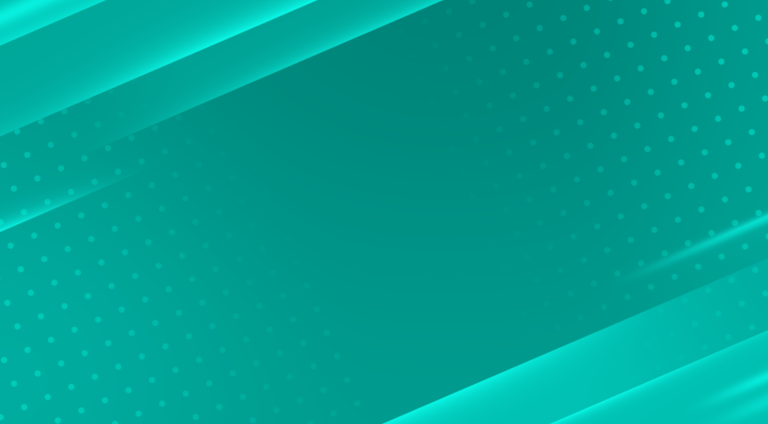
A Shadertoy shader for this background:

```glsl
// Teal backdrop: a soft shaded field with two fading dot grids, crossed by
// slanted glossy panels in opposite corners. Everything is laid out in a
// rotated frame: "along" runs with the slant, "across" is perpendicular.
#define SLANT 0.406
#define ASPECT 1.811
#define DOT_CELL 0.0604
#define DOT_RADIUS 0.0072
#define DEEP vec3(0.0, 0.515, 0.473)
#define TEAL vec3(0.0, 0.610, 0.560)
#define LIGHT vec3(0.0, 0.755, 0.700)
#define GLOW vec3(0.04, 0.98, 0.91)
#define DOT_COLOR vec3(0.0, 0.83, 0.75)

// Antialiased step: 0 outside an edge, 1 inside.
float inside(float s) {
    float pixel = 1.0 / iResolution.y;
    return smoothstep(-pixel, pixel, s);
}

// Gloss that starts sharply at an edge and decays inward.
float rim(float s, float width) {
    return inside(s) * exp(-max(s, 0.0) / width);
}

// Soft symmetric line.
float streak(float s, float width) {
    return exp(-s * s / (width * width));
}

// Square grid of dots passing through the given anchor.
float dots(vec2 q, vec2 anchor) {
    vec2 cell = fract((q - anchor) / DOT_CELL + 0.5) - 0.5;
    return inside(DOT_RADIUS - length(cell) * DOT_CELL);
}

// Lay an opaque panel with a glossy rim over the colour below.
vec3 panel(vec3 below, vec3 fill, float s, float opacity, float gloss, float width) {
    vec3 col = mix(below, fill, inside(s) * opacity);
    return mix(col, GLOW, rim(s, width) * gloss);
}

void mainImage(out vec4 fragColor, in vec2 fragCoord) {
    vec2 p = fragCoord / iResolution.xy * vec2(ASPECT, 1.0);
    float c = cos(SLANT), s = sin(SLANT);
    float along = c * p.x + s * p.y;
    float across = c * p.y - s * p.x;
    vec2 q = vec2(along, across);

    // Field: darkest at top centre, lighter toward the lower left and right.
    float shade = length((p - vec2(1.05, 1.05)) * vec2(0.75, 1.0));
    vec3 col = mix(DEEP, TEAL, smoothstep(0.0, 1.1, shade));
    float leftLight = 1.0 - smoothstep(0.0, 0.9, length(p - vec2(0.0, 0.1)));
    float rightLight = smoothstep(1.3, 1.9, p.x);
    col = mix(col, LIGHT, 0.45 * leftLight + 0.22 * rightLight);

    // Dot grids, fading toward the centre.
    float upperFade = smoothstep(0.8, 1.85, p.x + 0.45 * (p.y - 1.0));
    upperFade *= inside(along - 1.2);
    float lowerFade = 1.0 - smoothstep(0.0, 0.95, p.x + 0.45 * p.y);
    lowerFade = max(lowerFade, 0.2 * (1.0 - smoothstep(0.2, 0.5, p.y)));
    lowerFade *= inside(0.83 - along);
    col = mix(col, DOT_COLOR, 0.85 * upperFade * dots(q, vec2(1.236, 0.4155)));
    col = mix(col, DOT_COLOR, 0.85 * lowerFade * dots(q, vec2(0.793, -0.2276)));

    // Lone streaks that taper off toward the centre.
    float leftTaper = 1.0 - smoothstep(0.15, 0.68, along);
    float rightTaper = smoothstep(1.42, 1.88, along);
    col = mix(col, GLOW, leftTaper * leftTaper * rim(across - 0.416, 0.018));
    col = mix(col, GLOW, 0.75 * rightTaper * streak(across + 0.268, 0.011));
    col = mix(col, LIGHT, 0.35 * rightTaper * rim(-across - 0.268, 0.05));

    // Upper left panels, from the outermost edge to the corner.
    float reach = smoothstep(0.3, 0.75, along);
    vec3 upperFill = mix(TEAL, LIGHT, 0.16);
    col = panel(col, upperFill, across - 0.506, reach,
                0.68 * smoothstep(0.35, 1.2, along), 0.026);
    col = panel(col, mix(TEAL, LIGHT, 0.32), across - 0.623, 1.0,
                0.3 + 0.7 * smoothstep(0.3, 0.85, along), 0.036);
    col = panel(col, LIGHT, across - 0.82, 1.0, 0.6, 0.025);
    col = mix(col, GLOW, 0.8 * streak(across - 0.88, 0.022));

    // Lower right panels, stepping down into the corner.
    float bodyFade = 1.0 - 0.7 * smoothstep(1.25, 1.95, along);
    float edgeFade = 1.0 - smoothstep(1.0, 1.6, along);
    col = panel(col, LIGHT, -across - 0.356, bodyFade, 0.95 * edgeFade, 0.03);
    float lineFade = 1.0 - 0.6 * smoothstep(1.3, 1.75, along);
    col = panel(col, LIGHT, -across - 0.512, 0.9, lineFade, 0.014);
    float cornerFade = smoothstep(1.48, 1.72, along);
    col = mix(col, GLOW, 0.75 * cornerFade * streak(across + 0.612, 0.014));
    col = mix(col, GLOW, 0.5 * cornerFade * streak(across + 0.665, 0.018));

    fragColor = vec4(col, 1.0);
}
```
